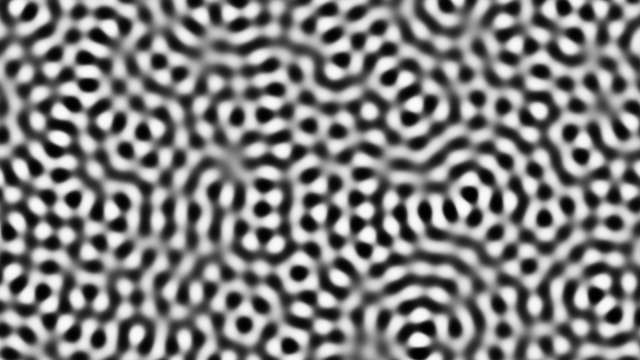
Give the GLSL for this pattern, as a Shadertoy shader.

```glsl
// Monochrome interference of many equal-length plane waves in random phase.

const float PI = 3.14159265;
const int WAVE_COUNT = 40;
const float WAVES_PER_HEIGHT = 15.5;
const float FREQUENCY_SPREAD = 0.04;
const float CONTRAST = 0.84;
const float BIAS = 0.03;
const vec3 DARK = vec3(0.0);
const vec3 LIGHT = vec3(0.985);

float hash(float n, float seed) {
    return fract(sin(n * 12.9898 + seed * 78.233) * 43758.5453);
}

// One plane wave; its heading is jittered inside an even half-turn fan.
float planeWave(vec2 p, float index, float count, float frequency) {
    float angle = PI * (index + hash(index, 1.0)) / count;
    float phase = 2.0 * PI * hash(index, 2.0);
    float detune = 1.0 + FREQUENCY_SPREAD * (hash(index, 3.0) - 0.5);
    vec2 heading = vec2(cos(angle), sin(angle));
    return cos(2.0 * PI * frequency * detune * dot(p, heading) + phase);
}

// Sum of all waves, scaled to unit variance.
float waveField(vec2 p, float frequency) {
    float sum = 0.0;
    for (int i = 0; i < WAVE_COUNT; i++) {
        sum += planeWave(p, float(i), float(WAVE_COUNT), frequency);
    }
    return sum * sqrt(2.0 / float(WAVE_COUNT));
}

// Soft saturation that spreads the grey levels evenly.
float softTone(float x, float contrast, float bias) {
    return 0.5 + 0.5 * tanh(contrast * (x + bias));
}

void mainImage(out vec4 fragColor, in vec2 fragCoord) {
    // Centred coordinates, canvas height = 1
    vec2 p = (fragCoord - 0.5 * iResolution.xy) / iResolution.y;

    float field = waveField(p, WAVES_PER_HEIGHT);
    float tone = softTone(field, CONTRAST, BIAS);
    fragColor = vec4(mix(DARK, LIGHT, tone), 1.0);
}
```
